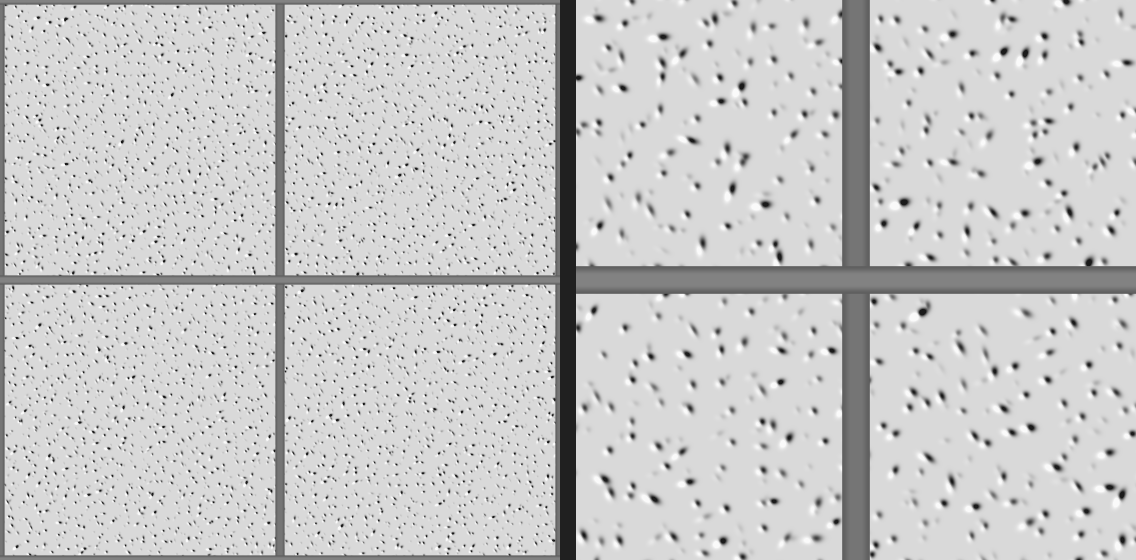
Left, the full canvas; right, a detail of the centre.
Give the GLSL for this texture, as a WebGL 2 fragment shader.

```glsl
#version 300 es
precision highp float;
// Suspended ceiling: 2 x 2 pale mineral panels in a grey metal grid.
// Small pits are scattered on a wrapping jittered lattice, and each one is
// shaded by the slope of a stretched Gaussian under a slanting light.
uniform vec2 u_resolution;
out vec4 fragColor;

// Integer hash (PCG style): four values from 0 to 1 per cell.
vec4 hash4(ivec3 cell) {
  uvec4 v = uvec4(uvec3(cell), 17u) * 1664525u + 1013904223u;
  v += v.yzxy * v.wxyz;
  v ^= v >> 16u;
  v += v.yzxy * v.wxyz;
  v ^= v >> 16u;
  return vec4(v & 0xffffu) / 65535.0;
}

// Signed brightness change from a layer of pits; wraps after `count` cells.
float pitRelief(vec2 uv, int count, int layer, float size) {
  vec2 p = uv * float(count);
  ivec2 base = ivec2(floor(p));
  vec2 lightDir = normalize(vec2(-0.85, -0.5));
  float relief = 0.0;
  for (int y = -1; y <= 1; y++) {
    for (int x = -1; x <= 1; x++) {
      ivec2 cell = base + ivec2(x, y);
      ivec2 wrapped = (cell + count) % count;
      vec4 place = hash4(ivec3(wrapped, layer));
      vec4 form = hash4(ivec3(wrapped, layer + 7));
      vec2 offset = p - vec2(cell) - mix(vec2(0.06), vec2(0.94), place.xy);

      // Turn and stretch the pit, then take its slope toward the light.
      float angle = place.z * 3.14159;
      vec2 axis = vec2(cos(angle), sin(angle));
      vec2 local = vec2(dot(offset, axis), dot(offset, vec2(-axis.y, axis.x)));
      local /= size * vec2(1.0 + 0.9 * form.x * form.x, 0.8 + 0.25 * form.y);
      float bowl = exp(-dot(local, local));
      float slope = dot(offset, lightDir) / size - 0.22;
      // The lit rim is a thinner, softer crescent than the shadow.
      float lobe = slope > 0.0 ? 0.42 * slope : slope;
      relief += mix(0.45, 1.0, form.z) * bowl * lobe;
    }
  }
  return relief;
}

// Grey bar profile: dark rolled edges around a lighter flat centre.
float barShade(float dist, float halfWidth, float centre) {
  return mix(0.37, centre, 1.0 - smoothstep(0.35, 1.0, dist / halfWidth));
}

void main() {
  vec2 uv = gl_FragCoord.xy / u_resolution;
  float pixel = 1.0 / min(u_resolution.x, u_resolution.y);

  // Panel face with strong pits and a fainter layer of small dents.
  float shade = 0.85;
  shade += 1.4 * pitRelief(uv, 56, 1, 0.122);
  shade += 0.25 * pitRelief(uv, 46, 3, 0.09);
  shade = clamp(shade, 0.1, 0.98);

  // Distance to the nearest vertical (x) and horizontal (y) grid line.
  vec2 dist = abs(fract(uv * 2.0 + 0.5) - 0.5) * 0.5;
  float halfWidth = 0.0082;
  vec2 cover = 1.0 - smoothstep(halfWidth - 0.6 * pixel, halfWidth + 0.6 * pixel, dist);

  // Horizontal bars pass over the vertical ones.
  shade = mix(shade, barShade(dist.x, halfWidth, 0.46), cover.x);
  shade = mix(shade, barShade(dist.y, halfWidth, 0.51), cover.y);
  fragColor = vec4(vec3(shade), 1.0);
}
```
